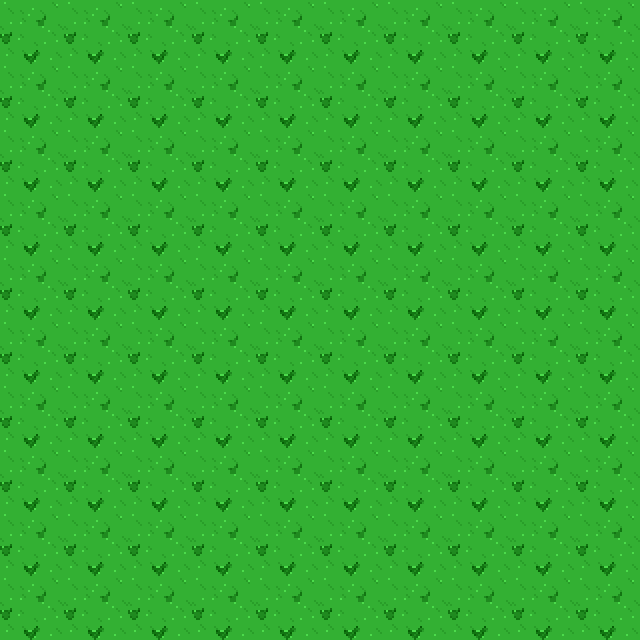
Give the GLSL for this texture, as a Shadertoy shader.

```glsl
// Pixel-art lawn: small leafy tufts, faint diagonal blades and bright specks on green.

const float REPEATS = 10.0;  // tiles across and down
const float TEXELS = 32.0;   // square texels per tile side
const float CELL = 8.0;      // texels per scatter cell side
const int SAMPLES = 4;       // antialiasing samples per axis

const vec3 GRASS = vec3(0.20, 0.69, 0.20);
const vec3 FAINT = vec3(0.16, 0.62, 0.16);
const vec3 SPECK = vec3(0.30, 0.86, 0.30);
const vec3 LEAF = vec3(0.12, 0.54, 0.12);
const vec3 LEAF_DARK = vec3(0.07, 0.46, 0.07);
const vec3 LEAF_DEEP = vec3(0.02, 0.37, 0.02);

float hash(vec2 p, float seed) {
    vec3 q = fract(vec3(p.xyx + seed) * vec3(0.1031, 0.1130, 0.0973));
    q += dot(q, q.yzx + 33.33);
    return fract((q.x + q.y) * q.z);
}

float segmentDistance(vec2 p, vec2 a, vec2 b) {
    vec2 d = b - a;
    return length(p - a - d * clamp(dot(p - a, d) / dot(d, d), 0.0, 1.0));
}

// Round body with a blade on each side; p is relative to the tuft centre
vec3 addTuft(vec3 color, vec2 p, vec2 leftTip, vec2 rightTip, float body, float blade) {
    vec2 root = vec2(0.0, -1.7);
    float blades = min(segmentDistance(p, root, leftTip),
                       segmentDistance(p, root, rightTip)) - blade;
    float core = length(p - vec2(0.0, -0.6)) - body;
    float pick = hash(p + 9.0, blade * 10.0);
    vec3 bladeColor = pick < 0.3 ? LEAF : (pick < 0.6 ? LEAF_DARK : LEAF_DEEP);
    if (blades < 0.0) color = bladeColor;
    // The body is darker along its rim
    if (core < 0.0) color = core > -0.6 && pick > 0.4 ? LEAF_DARK : LEAF;
    return color;
}

// One diagonal mark and one bright speck at hashed places in each cell
vec3 addScatter(vec3 color, vec2 texel) {
    vec2 cell = floor(texel / CELL);
    vec2 local = mod(texel, CELL);

    vec2 markStart = floor(vec2(hash(cell, 3.1), hash(cell, 7.7)) * 6.0);
    vec2 along = local - markStart;
    float markLength = hash(cell, 5.3) < 0.6 ? 2.0 : 3.0;
    bool onMark = along.x >= 0.0 && along.x < markLength && along.x + along.y == 2.0;
    if (onMark) color = FAINT;

    vec2 speckStart = floor(vec2(hash(cell, 11.9), hash(cell, 17.3)) * 7.0);
    float speckWidth = hash(cell, 23.7) < 0.25 ? 2.0 : 1.0;
    vec2 offset = local - speckStart;
    bool onSpeck = offset.y == 0.0 && offset.x >= 0.0 && offset.x < speckWidth;
    return onSpeck ? SPECK : color;
}

vec3 lawn(vec2 uv) {
    vec2 texel = floor(fract(uv * REPEATS) * TEXELS);
    vec2 p = texel + 0.5;
    vec3 color = addScatter(GRASS, texel);
    // Small, medium and large tuft
    color = addTuft(color, p - vec2(20.5, 21.0), vec2(-2.0, 0.6), vec2(2.0, 2.5), 1.75, 0.6);
    color = addTuft(color, p - vec2(3.0, 13.0), vec2(-2.5, 1.5), vec2(2.5, 2.5), 2.25, 0.75);
    return addTuft(color, p - vec2(15.5, 3.0), vec2(-2.5, 1.0), vec2(3.0, 2.5), 1.3, 1.15);
}

void mainImage(out vec4 fragColor, in vec2 fragCoord) {
    vec3 sum = vec3(0.0);
    for (int y = 0; y < SAMPLES; y++) {
        for (int x = 0; x < SAMPLES; x++) {
            vec2 jitter = (vec2(x, y) + 0.5) / float(SAMPLES) - 0.5;
            sum += lawn((fragCoord + jitter) / iResolution.xy);
        }
    }
    fragColor = vec4(sum / float(SAMPLES * SAMPLES), 1.0);
}
```
